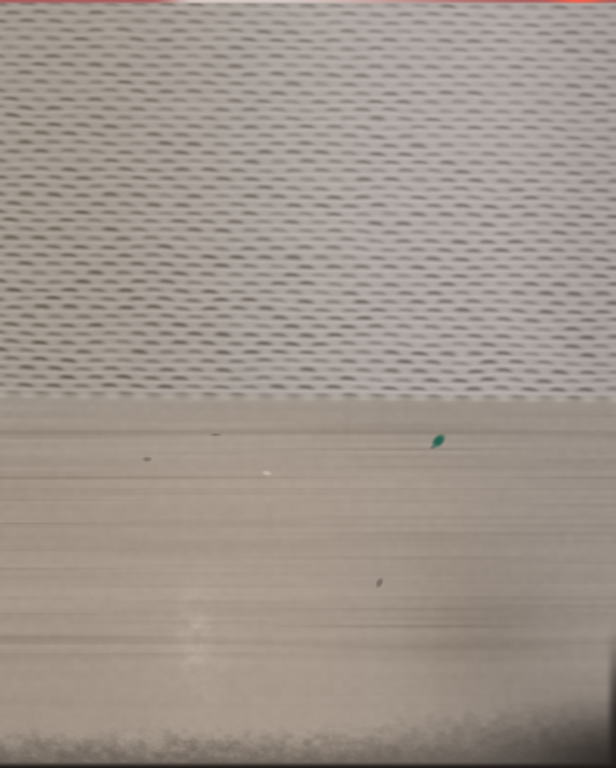
A Shadertoy shader for this texture:

```glsl
// A pale woven sheet above a plain brushed panel, joined by a stitched seam.
// The weave is a dense staggered grid of short shadows between wavy threads;
// stretched value noise makes the brushing, soft ellipses the marks and stains.

const float SEAM_HEIGHT = 0.479;
const float ROW_PITCH = 0.0113;
const float STITCH_WIDTH = 0.0455;

float hash(vec2 p) {
    return fract(sin(dot(p, vec2(127.1, 311.7))) * 43758.5453);
}

float valueNoise(vec2 p) {
    vec2 cell = floor(p), f = fract(p);
    f = f * f * (3.0 - 2.0 * f);
    return mix(mix(hash(cell), hash(cell + vec2(1, 0)), f.x),
               mix(hash(cell + vec2(0, 1)), hash(cell + vec2(1, 1)), f.x), f.y);
}

// Rotated octaves hide the noise lattice
float cloud(vec2 p) {
    float sum = 0.0, weight = 0.5;
    for (int i = 0; i < 3; i++) {
        sum += weight * valueNoise(p);
        p = mat2(1.6, 1.2, -1.2, 1.6) * p + 7.3;
        weight *= 0.5;
    }
    return sum / 0.875;
}

// Soft elliptical spot, 1 at its centre
float spot(vec2 p, vec2 centre, vec2 radius) {
    vec2 d = (p - centre) / radius;
    return exp(-dot(d, d));
}

// Slanted fleck with a smooth rim
float fleck(vec2 p, vec2 centre, vec2 radius, float slant) {
    vec2 d = p - centre;
    d.x -= slant * d.y;
    return 1.0 - smoothstep(0.4, 1.4, length(d / radius));
}

// Signed relief: negative in the gaps, positive on the threads
float weaveRelief(vec2 p) {
    p.y += 0.0035 * (valueNoise(p * vec2(16.0, 40.0)) - 0.5);
    float level = p.y / ROW_PITCH;
    float row = floor(level);
    float shift = 0.5 * mod(row, 2.0) + 0.12 * hash(vec2(row, 3.0));
    float along = p.x / STITCH_WIDTH + shift;
    float u = fract(along) - 0.5;
    float v = fract(level) - 0.5;
    float strength = 0.55 + 0.75 * hash(vec2(floor(along), row));
    float bend = v + 0.18 * u + 0.9 * u * u;
    float gap = exp(-pow(abs(u) / 0.29, 3.0) - pow(bend / 0.27, 2.0));
    float thread = exp(-pow((abs(v) - 0.5) / 0.22, 2.0));
    return 0.04 * thread - 0.015 - 0.17 * strength * gap;
}

vec3 weaveColour(vec2 uv, float height) {
    vec3 colour = mix(vec3(0.640, 0.606, 0.570), vec3(0.682, 0.655, 0.640),
                      smoothstep(0.0, 0.7, uv.x));
    colour += 0.015 * spot(uv, vec2(0.65, 0.78), vec2(0.35, 0.25));
    colour -= 0.03 * smoothstep(0.8, 1.0, uv.x);
    float contrast = mix(1.05, 0.75, smoothstep(0.5, 1.0, uv.y));
    float relief = contrast * mix(1.0, 0.88, uv.x) * weaveRelief(vec2(uv.x, height));
    colour += relief * vec3(0.97, 1.0, 1.03);
    return colour + 0.03 * (cloud(uv * vec2(75.0, 95.0)) - 0.5);
}

// Long horizontal streaks, finer as frequency rises
float streak(vec2 p, float frequency, float stretch) {
    return valueNoise(vec2(p.x * stretch + frequency, p.y * frequency)) - 0.5;
}

vec3 panelColour(vec2 uv, float height) {
    vec3 colour = mix(vec3(0.630, 0.577, 0.527), vec3(0.655, 0.600, 0.550),
                      smoothstep(0.0, 0.4, uv.x));
    colour = mix(colour, vec3(0.600, 0.560, 0.525), smoothstep(0.45, 1.0, uv.x));
    colour = mix(colour, vec3(0.605, 0.570, 0.535), smoothstep(-0.12, 0.0, height) * 0.5);

    // Brushing: soft bands, fine hairs and faint long scratches
    float fade = smoothstep(0.04, 0.2, uv.y);
    float scratch = streak(uv + 4.0, 135.0, 1.5);
    colour += fade * (0.030 * streak(uv, 75.0, 1.2) + 0.034 * streak(uv, 190.0, 3.0));
    colour -= 0.045 * fade * smoothstep(0.15, 0.5, scratch);
    colour += 0.025 * (cloud(uv * vec2(80.0, 100.0)) - 0.5);

    // Grey stain on the right and pale rubbed patch on the left
    colour -= 0.055 * spot(uv, vec2(0.79, 0.17), vec2(0.13, 0.09));
    float rub = cloud(uv * vec2(50.0, 70.0));
    colour += 0.10 * rub * rub * spot(uv, vec2(0.32, 0.16), vec2(0.04, 0.07));

    // Worn lower rim, heavier in the right corner
    float grain = cloud(uv * vec2(70.0, 120.0)) - 0.5;
    float rimHeight = mix(0.055, 0.10, smoothstep(0.4, 1.0, uv.x));
    float wear = 1.0 - smoothstep(0.0, rimHeight, uv.y + 0.03 * grain);
    colour *= 1.0 - 0.32 * wear;
    float corner = spot(uv, vec2(1.02, 0.0), vec2(0.17, 0.07));
    colour = mix(colour, vec3(0.15, 0.13, 0.12), 0.8 * corner);
    float sideEdge = smoothstep(0.982, 1.0, uv.x) * (1.0 - smoothstep(0.06, 0.2, uv.y));
    colour = mix(colour, vec3(0.13, 0.11, 0.10), 0.75 * sideEdge);
    return mix(colour, vec3(0.13, 0.11, 0.10), 1.0 - smoothstep(0.0, 0.009, uv.y));
}

void mainImage(out vec4 fragColor, in vec2 fragCoord) {
    vec2 uv = fragCoord / iResolution.xy;
    float height = uv.y - SEAM_HEIGHT - 0.006 * (0.5 - uv.x);
    vec3 colour = mix(panelColour(uv, height), weaveColour(uv, height),
                      smoothstep(-0.001, 0.003, height));

    // Pale stitches along the seam
    float stitch = 0.5 + 0.5 * cos(6.2832 * uv.x / STITCH_WIDTH);
    float seam = exp(-pow((height - 0.003) / 0.004, 2.0));
    colour = mix(colour, vec3(0.59, 0.56, 0.52) + 0.09 * stitch, 0.75 * seam);

    // Green paint chip and small dents
    colour = mix(colour, vec3(0.10, 0.36, 0.29), 0.9 * fleck(uv, vec2(0.712, 0.426), vec2(0.009, 0.008), 0.5));
    colour = mix(colour, vec3(0.30, 0.42, 0.36), 0.6 * fleck(uv, vec2(0.703, 0.418), vec2(0.004, 0.003), 0.5));
    colour = mix(colour, vec3(0.38, 0.36, 0.34), 0.65 * fleck(uv, vec2(0.616, 0.241), vec2(0.005, 0.006), 0.4));
    colour -= 0.13 * fleck(uv, vec2(0.239, 0.402), vec2(0.007, 0.003), 0.0);
    colour -= 0.10 * fleck(uv, vec2(0.350, 0.434), vec2(0.008, 0.002), 0.0);
    colour += 0.10 * fleck(uv, vec2(0.433, 0.384), vec2(0.007, 0.003), -0.5);

    // Thin strip of red and white light along the top
    float glare = smoothstep(0.24, 0.32, uv.x) * (1.0 - smoothstep(0.42, 0.9, uv.x));
    vec3 strip = mix(vec3(0.66, 0.36, 0.36), vec3(0.84, 0.79, 0.77), glare);
    strip = mix(strip, vec3(0.95, 0.38, 0.30), spot(uv, vec2(0.94, 1.0), vec2(0.04, 0.02)));
    colour = mix(colour, strip, smoothstep(0.994, 0.999, uv.y));

    fragColor = vec4(clamp(colour, 0.0, 1.0), 1.0);
}
```
